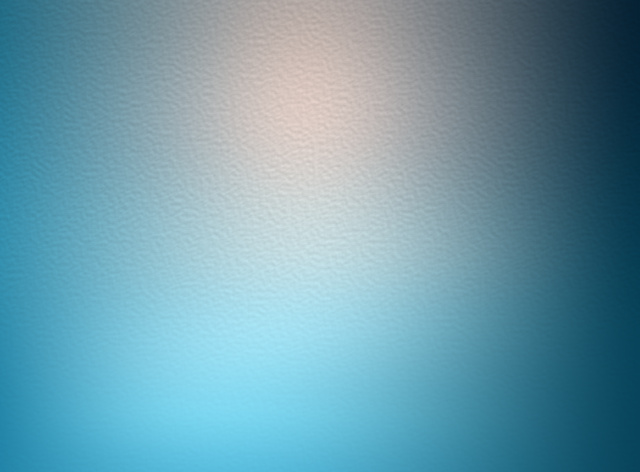
A Shadertoy shader for this background:

```glsl
// Vertical ramp along the bright crest, bottom to top
const vec3 CREST_FLOOR = vec3(0.33, 0.73, 0.86);
const vec3 CREST_AQUA  = vec3(0.48, 0.84, 0.94);
const vec3 CREST_ICE   = vec3(0.63, 0.88, 0.95);
const vec3 CREST_PALE  = vec3(0.72, 0.84, 0.87);
const vec3 CREST_GREY  = vec3(0.70, 0.71, 0.72);
const vec3 CREST_TOP   = vec3(0.59, 0.60, 0.61);

// Side colours
const vec3 LEFT_LOW   = vec3(0.13, 0.52, 0.66);
const vec3 LEFT_MID   = vec3(0.20, 0.56, 0.68);
const vec3 LEFT_HIGH  = vec3(0.13, 0.42, 0.52);
const vec3 RIGHT_LOW  = vec3(0.03, 0.27, 0.36);
const vec3 RIGHT_HIGH = vec3(0.02, 0.13, 0.20);

// Warm reflection
const vec3 GLOW_COLOR  = vec3(0.17, 0.09, 0.05);
const vec2 GLOW_CENTER = vec2(0.475, 0.80);
const vec2 GLOW_SIZE   = vec2(0.16, 0.30);

// Shape of the light and grain of the wall
const float CREST_X_LOW   = 0.35;
const float CREST_X_HIGH  = 0.48;
const float LEFT_FALLOFF  = 1.05;
const float RIGHT_FALLOFF = 1.4;
const vec2  GRAIN_SCALE   = vec2(85.0, 125.0);
const vec2  LIGHT_STEP    = vec2(0.0015, 0.0030);
const float GRAIN_DEPTH   = 0.055;

const float HALF_PI = 1.5707963;

vec2 hashGradient(vec2 cell) {
    vec3 p = fract(cell.xyx * vec3(0.1031, 0.1030, 0.0973));
    p += dot(p, p.yzx + 33.33);
    float angle = 4.0 * HALF_PI * fract((p.x + p.y) * p.z);
    return vec2(cos(angle), sin(angle));
}

float gradientNoise(vec2 p) {
    vec2 cell = floor(p), f = fract(p);
    vec2 u = f * f * f * (f * (f * 6.0 - 15.0) + 10.0);
    vec2 e = vec2(0.0, 1.0);
    float a = dot(hashGradient(cell), f);
    float b = dot(hashGradient(cell + e.yx), f - e.yx);
    float c = dot(hashGradient(cell + e.xy), f - e.xy);
    float d = dot(hashGradient(cell + e.yy), f - e.yy);
    return mix(mix(a, b, u.x), mix(c, d, u.x), u.y);
}

// Height of the rough paint, in units of canvas height
float wallHeight(vec2 p) {
    vec2 q = p * GRAIN_SCALE;
    return gradientNoise(q) + 0.5 * gradientNoise(q * 1.9 + 17.0);
}

vec3 crestColor(float y) {
    vec3 c = mix(CREST_FLOOR, CREST_AQUA, smoothstep(-0.04, 0.14, y));
    c = mix(c, CREST_ICE,  smoothstep(0.08, 0.32, y));
    c = mix(c, CREST_PALE, smoothstep(0.27, 0.49, y));
    c = mix(c, CREST_GREY, smoothstep(0.42, 0.77, y));
    return mix(c, CREST_TOP, smoothstep(0.72, 1.02, y));
}

vec3 wallLight(vec2 uv) {
    // Cosine falloff from the crest to either side
    float crestX = mix(CREST_X_LOW, CREST_X_HIGH, smoothstep(0.1, 0.5, uv.y));
    bool onLeft = uv.x < crestX;
    float span = onLeft ? crestX : 1.0 - crestX;
    float t = clamp(abs(uv.x - crestX) / span, 0.0, 1.0);
    float lit = pow(max(cos(t * HALF_PI), 0.0), onLeft ? LEFT_FALLOFF : RIGHT_FALLOFF);

    vec3 left = mix(LEFT_LOW, LEFT_MID, smoothstep(0.0, 0.45, uv.y));
    left = mix(left, LEFT_HIGH, smoothstep(0.45, 1.05, uv.y));
    vec3 right = mix(RIGHT_LOW, RIGHT_HIGH, smoothstep(0.2, 1.05, uv.y));
    vec3 color = mix(onLeft ? left : right, crestColor(uv.y), lit);

    // Warm glow
    vec2 g = (uv - GLOW_CENTER) / GLOW_SIZE;
    return color + GLOW_COLOR * exp(-dot(g, g));
}

void mainImage(out vec4 fragColor, in vec2 fragCoord) {
    vec2 uv = fragCoord / iResolution.xy;
    vec2 p = fragCoord / iResolution.y;
    vec3 color = wallLight(uv);

    // Grain relief, strongest in the grazing light near the top
    float relief = wallHeight(p + LIGHT_STEP) - wallHeight(p - LIGHT_STEP);
    float strength = GRAIN_DEPTH * mix(0.25, 1.0, smoothstep(0.1, 0.65, uv.y));
    color *= 1.0 + relief * strength;

    fragColor = vec4(clamp(color, 0.0, 1.0), 1.0);
}
```
